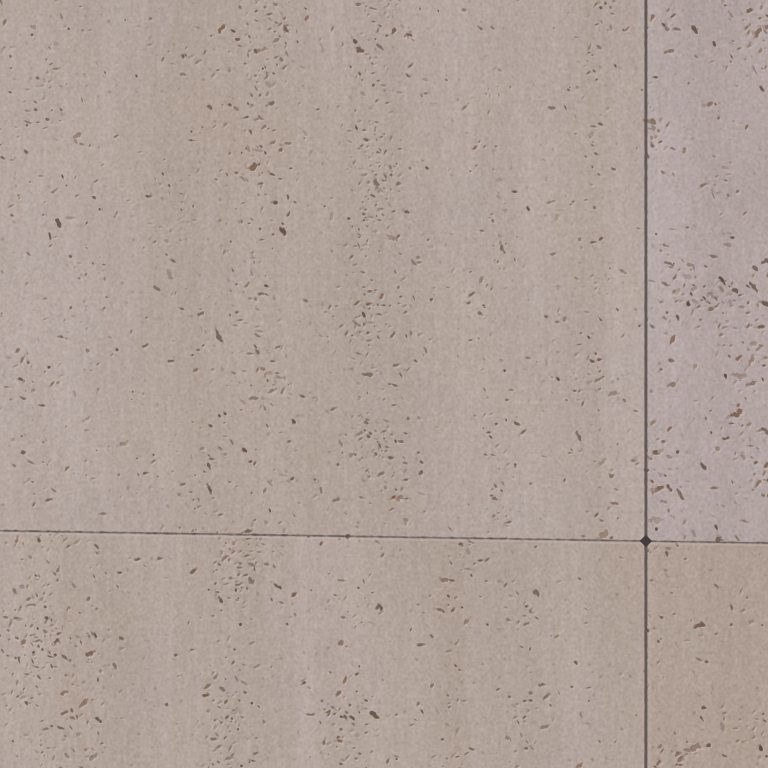
Write a WebGL 2 fragment shader that draws this texture.

```glsl
#version 300 es
precision highp float;
// Travertine cladding: four slabs meeting at one off-centre crossing of thin joints.
// Stretched gradient noise makes the vertical veins; jittered cells at four scales
// scatter the pores, thinned by a density that follows soft vertical bands.
uniform vec2 u_resolution;
out vec4 outColor;

#define JOINT_X 0.841
#define JOINT_Y 0.309
#define JOINT_SLOPE -0.0160
#define JOINT_HALF_V 0.0019
#define JOINT_HALF_H 0.0011
#define PORE_SIZE 0.0018
#define PORE_AMOUNT 1.55
#define VEIN_STRENGTH 1.0
#define GRAIN 0.055

const vec3 STONE = vec3(0.690, 0.638, 0.612);
const vec3 PALE = vec3(0.735, 0.680, 0.655);
const vec3 WARM = vec3(0.670, 0.602, 0.550);
const vec3 CAVITY = vec3(0.35, 0.275, 0.24);
const vec3 RUST = vec3(0.50, 0.39, 0.32);
const vec3 JOINT = vec3(0.37, 0.335, 0.325);

// Pore bands: centre, half width, strength
const vec3 UPPER_BANDS[6] = vec3[6](
  vec3(0.05, 0.07, 0.13), vec3(0.265, 0.035, 0.22), vec3(0.345, 0.026, 0.45),
  vec3(0.49, 0.034, 0.85), vec3(0.645, 0.018, 0.25), vec3(0.775, 0.022, 0.25));
const vec3 LOWER_BANDS[6] = vec3[6](
  vec3(0.045, 0.032, 0.80), vec3(0.115, 0.020, 0.30), vec3(0.31, 0.028, 0.75),
  vec3(0.45, 0.035, 0.25), vec3(0.59, 0.025, 0.18), vec3(0.68, 0.016, 0.28));

vec2 hash2(vec2 p) {
  vec3 q = fract(p.xyx * vec3(0.1031, 0.1030, 0.0973));
  q += dot(q, q.yzx + 33.33);
  return fract((q.xx + q.yz) * q.zy);
}

float gradientDot(vec2 cell, vec2 offset) {
  return dot(hash2(cell) * 2.0 - 1.0, offset);
}

float noise(vec2 p) {
  vec2 i = floor(p), f = p - i, e = vec2(1.0, 0.0);
  vec2 w = f * f * f * (f * (f * 6.0 - 15.0) + 10.0);
  return mix(mix(gradientDot(i, f), gradientDot(i + e, f - e), w.x),
             mix(gradientDot(i + e.yx, f - e.yx), gradientDot(i + 1.0, f - 1.0), w.x), w.y);
}

// Smooth edge, a little softer than one pixel
float cover(float d) {
  float soft = max(0.0011, 0.8 / u_resolution.y);
  return 1.0 - smoothstep(-soft, soft, d);
}

float jointHeight(float x) { return JOINT_Y + JOINT_SLOPE * x; }

// x: 1 right of the upright joint, y: 1 above the level joint
vec2 slabOf(vec2 p) { return step(vec2(JOINT_X, jointHeight(p.x)), p); }

float poreDensity(vec2 p) {
  vec2 slab = slabOf(p);
  float cluster = smoothstep(-0.25, 0.35, noise(p * vec2(13.0, 9.0) + slab * 37.0));
  if (slab.x > 0.5) return 0.04 + 0.45 * cluster * cluster;
  float x = p.x + 0.03 * noise(vec2(p.y * 5.0, 3.7));
  float density = 0.055;
  for (int i = 0; i < 6; i++) {
    vec3 band = slab.y > 0.5 ? UPPER_BANDS[i] : LOWER_BANDS[i];
    float t = (x - band.x) / band.y;
    density += band.z * exp(-t * t);
  }
  return density * mix(0.3, 1.3, cluster);
}

float poreDistance(vec2 d, float angle, float stretch, float radius) {
  float c = cos(angle), s = sin(angle);
  return length(vec2(c * d.x + s * d.y, c * d.y - s * d.x) / vec2(stretch, 1.0)) - radius;
}

// Returns cavity cover, lit rim cover and rustiness
vec3 poreLayer(vec2 p, float cell, float size, float chance, float seed) {
  vec3 pores = vec3(0.0);
  float ragged = 1.0 + 1.3 * noise(p * 190.0 + seed);
  for (int j = -1; j <= 1; j++)
  for (int i = -1; i <= 1; i++) {
    vec2 id = floor(p / cell) + vec2(i, j);
    vec2 place = hash2(id + seed), shape = hash2(id + seed + 61.7), kind = hash2(id + seed + 143.3);
    vec2 centre = (id + place) * cell;
    if (kind.x > chance * PORE_AMOUNT * poreDensity(centre)) continue;
    float radius = size * mix(0.5, 1.3, shape.x * shape.x) * ragged;
    radius *= 1.0 + 0.3 * slabOf(centre).x;
    float angle = (shape.y - 0.5) * 2.6, stretch = 1.0 + 1.8 * kind.y;
    float depth = mix(0.3, 1.0, fract(kind.y * 7.0 + shape.x));
    float inside = depth * cover(poreDistance(p - centre, angle, stretch, radius));
    float rim = cover(poreDistance(p - centre + vec2(-0.0016, 0.0018), angle, stretch, radius));
    if (inside > pores.x) pores.z = shape.y;
    pores.xy = max(pores.xy, vec2(inside, rim));
  }
  return pores;
}

vec3 stoneColor(vec2 p) {
  vec2 slab = slabOf(p), q = p + slab * vec2(5.3, 9.1);
  q.x += 0.02 * noise(q * 4.0) + 0.004 * noise(q * 22.0);
  float vein = noise(q * vec2(11.0, 1.3)) + 0.5 * noise(q * vec2(38.0, 3.5)) + 0.35 * noise(q * vec2(110.0, 9.0));
  float cloud = noise(q * 6.0 + 17.0) + 0.6 * noise(q * 15.0) + 0.4 * noise(q * 38.0);
  float warmBand = exp(-pow((p.x - 0.31) / 0.10, 2.0)) * slab.y * (1.0 - slab.x);
  float warmth = 0.14 + (1.0 - slab.y) * (0.16 + 0.34 * slab.x) - 0.14 * slab.x * slab.y;
  warmth += 0.32 * warmBand + VEIN_STRENGTH * (0.35 * vein + 0.35 * cloud);
  vec3 color = mix(STONE, PALE, clamp(0.36 - 0.7 * vein + 0.7 * cloud, 0.0, 1.0));
  color = mix(color, WARM, clamp(warmth, 0.0, 1.0));
  color += vec3(-0.012, -0.010, 0.006) * slab.x * slab.y;
  // Grain and faint shallow pits
  float pit = smoothstep(0.30, 0.55, noise(p * 130.0 + 9.0));
  float grain = noise(p * 230.0) + 0.6 * noise(p * 110.0) + 0.4 * noise(p * vec2(160.0, 30.0));
  return color + GRAIN * grain - 0.07 * pit;
}

void main() {
  vec2 p = gl_FragCoord.xy / u_resolution;
  vec3 color = stoneColor(p);

  // Pores from fine pits to long cavities
  for (int k = 0; k < 4; k++) {
    float scale = exp2(float(k) * 0.8 - 0.5);
    float chance = 0.60 - 0.13 * float(k);
    vec3 pores = poreLayer(p, 0.0125 * scale, PORE_SIZE * (0.6 + 0.35 * scale), chance, 19.0 + 53.0 * float(k));
    color = mix(color, PALE * 1.07, 0.55 * pores.y);
    color = mix(color, mix(CAVITY, RUST, pores.z), 0.95 * pores.x);
  }

  // Upright joint even, level joint broken into dashes by wear, dark knot at the crossing
  vec2 away = vec2(p.x - JOINT_X, p.y - jointHeight(p.x));
  float wear = 0.0012 * noise(p * 140.0);
  float upright = abs(away.x) - JOINT_HALF_V - 0.5 * wear;
  float level = abs(away.y) - JOINT_HALF_H - wear;
  float dashes = 0.78 + 0.5 * noise(vec2(p.x * 120.0, 4.3));
  color = mix(color, PALE * 1.04, 0.5 * cover(abs(away.y + 0.0032) - 0.0010));
  color = mix(color, PALE, 0.35 * cover(abs(away.x - 0.0048) - 0.0012));
  color = mix(color, JOINT, clamp(dashes, 0.0, 1.0) * cover(level));
  color = mix(color, JOINT, 0.95 * cover(upright));
  color = mix(color, JOINT * 0.7, cover(abs(away.x) + abs(away.y) - 0.008));
  outColor = vec4(clamp(color, 0.0, 1.0), 1.0);
}
```
